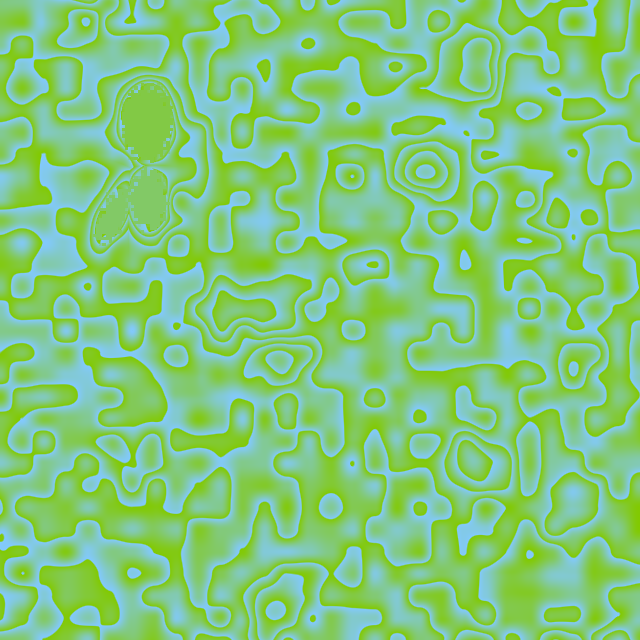
Give the GLSL for this texture, as a three.js fragment shader.

```glsl
varying vec2 vUv;

const vec2 RED_GREEN = vec2(0.51, 0.79);  // constant channels; blue carries the bands
const float FINE_CELLS = 29.0;
const float FINE_HEIGHT = 0.95;
const float COARSE_CELLS = 13.0;
const float COARSE_HEIGHT = 3.0;
const float EDGE_WIDTH = 0.002;           // softness of the band edges
const float PATCH_CELLS = 200.0;          // grain of the ragged patch border
const float PATCH_RAGGED = 0.012;
const float RING_RISE = 2.6;
const float RING_FALLOFF = 0.011;
const vec2 UPPER_CENTER = vec2(0.229, 0.807);
const vec2 UPPER_RADIUS = vec2(0.041, 0.062);
const vec2 LOWER_CENTER = vec2(0.232, 0.688);
const vec2 LOWER_RADIUS = vec2(0.030, 0.050);
const vec2 SIDE_CENTER = vec2(0.176, 0.664);
const vec2 SIDE_RADIUS = vec2(0.020, 0.050);
const float SIDE_TILT = 0.38;
const float UPPER_BLUE = 0.27;
const float LOWER_BLUE = 0.40;

float hash(vec2 p) {
  vec3 q = fract(vec3(p.xyx) * 0.1031);
  q += dot(q, q.yzx + 33.33);
  return fract((q.x + q.y) * q.z);
}

// Lattice heights: even spread, or mostly flat with rare tall peaks
float evenHeight(vec2 cell) {
  return hash(cell + 17.0) * 2.0 - 1.0;
}

float rareHeight(vec2 cell) {
  float h = hash(cell + 91.0) * 2.0 - 1.0;
  float h2 = h * h;
  return h * h2 * h2 * h2 * h2;
}

float fineNoise(vec2 p) {
  vec2 i = floor(p);
  vec2 f = smoothstep(0.0, 1.0, p - i);
  return mix(mix(evenHeight(i), evenHeight(i + vec2(1, 0)), f.x),
             mix(evenHeight(i + vec2(0, 1)), evenHeight(i + 1.0), f.x), f.y);
}

float coarseNoise(vec2 p) {
  vec2 i = floor(p);
  vec2 f = smoothstep(0.0, 1.0, p - i);
  return mix(mix(rareHeight(i), rareHeight(i + vec2(1, 0)), f.x),
             mix(rareHeight(i + vec2(0, 1)), rareHeight(i + 1.0), f.x), f.y);
}

// Approximate signed distance to an ellipse
float ellipse(vec2 p, vec2 radius) {
  return (length(p / radius) - 1.0) * min(radius.x, radius.y);
}

float upperPatch(vec2 p) {
  return ellipse(p - UPPER_CENTER, UPPER_RADIUS);
}

float lowerPatch(vec2 p) {
  float c = cos(SIDE_TILT);
  float s = sin(SIDE_TILT);
  vec2 side = mat2(c, s, -s, c) * (p - SIDE_CENTER);
  return min(ellipse(p - LOWER_CENTER, LOWER_RADIUS), ellipse(side, SIDE_RADIUS));
}

// Height field whose whole levels become band edges
float field(vec2 p) {
  float d = max(min(upperPatch(p), lowerPatch(p)), 0.0);
  return FINE_HEIGHT * fineNoise(p * FINE_CELLS)
       + COARSE_HEIGHT * coarseNoise(p * COARSE_CELLS + 0.37)
       + RING_RISE * exp(-d / RING_FALLOFF);
}

// Box-filtered sawtooth
float sawIntegral(float x) {
  float f = fract(x);
  return 0.5 * (floor(x) + f * f);
}

float softSaw(float x, float width) {
  return (sawIntegral(x + 0.5 * width) - sawIntegral(x - 0.5 * width)) / width;
}

void main() {
  // Bands, smoothed by the local slope
  float h = field(vUv);
  vec2 slope = vec2(field(vUv + vec2(EDGE_WIDTH, 0.0)),
                    field(vUv + vec2(0.0, EDGE_WIDTH))) - h;
  float blue = softSaw(h, max(length(slope), 0.004));

  // Flat patches with a ragged, speckled border
  vec2 cell = floor(vUv * PATCH_CELLS);
  vec2 snapped = (cell + 0.5) / PATCH_CELLS;
  float ragged = (hash(cell) - 0.3) * PATCH_RAGGED;
  float upper = upperPatch(snapped) + ragged;
  float lower = lowerPatch(snapped) + ragged;
  float flatBlue = upper < lower ? UPPER_BLUE : LOWER_BLUE;
  float inside = 1.0 - smoothstep(-0.001, 0.001, min(upper, lower));
  blue = mix(blue, flatBlue, inside);

  gl_FragColor = vec4(RED_GREEN, blue, 1.0);
}
```
